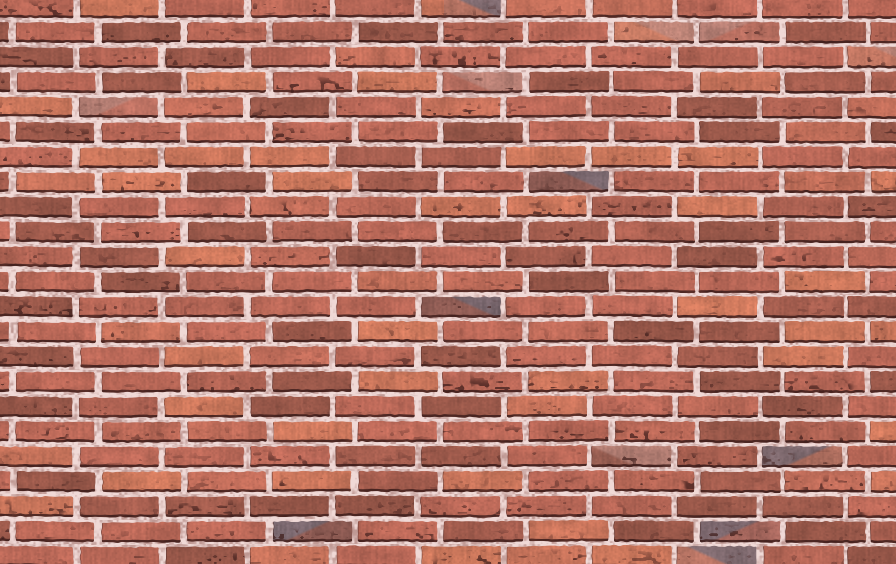
This texture is drawn by a WebGL 1 fragment shader. Its source:

```glsl
precision highp float;
// Weathered red brick wall in an offset bond, with pale mortar and shadowed lower edges.
uniform vec2 u_resolution;

#define BRICKS 10.48      // bricks across
#define COURSES 22.6      // courses up
#define BOND 0.26         // shift of every other course, in bricks
#define ORIGIN vec2(0.11, 0.2)
#define BED 0.085         // half joint between courses, in course heights
#define HEAD 0.12         // half joint between bricks, in course heights
#define SHADOW 0.10       // height of the shadow under each brick face
#define PITTING 0.75      // darkness of the pits
#define FLASHED 0.035     // share of bricks with a grey patch

const vec3 RED = vec3(0.73, 0.41, 0.345);
const vec3 ORANGE = vec3(0.80, 0.47, 0.36);
const vec3 BROWN = vec3(0.59, 0.34, 0.285);
const vec3 SLATE = vec3(0.45, 0.41, 0.45);
const vec3 DUST = vec3(0.72, 0.52, 0.48);
const vec3 DARK = vec3(0.25, 0.12, 0.11);
const vec3 MORTAR = vec3(0.94, 0.85, 0.84);
const vec3 MORTAR_WORN = vec3(0.75, 0.60, 0.58);

float hash(vec2 p) {
  vec3 q = fract(p.xyx * vec3(0.1031, 0.1030, 0.0973));
  q += dot(q, q.yzx + 33.33);
  return fract((q.x + q.y) * q.z);
}

float noise(vec2 p) {
  vec2 i = floor(p), f = fract(p);
  f = f * f * (3.0 - 2.0 * f);
  return mix(mix(hash(i), hash(i + vec2(1.0, 0.0)), f.x),
             mix(hash(i + vec2(0.0, 1.0)), hash(i + 1.0), f.x), f.y);
}

float roundedBox(vec2 p, vec2 halfSize, float radius) {
  vec2 d = abs(p) - halfSize + radius;
  return length(max(d, 0.0)) + min(max(d.x, d.y), 0.0) - radius;
}

// Fired clay: a tone per brick, some with a diagonal flashed patch
vec3 clayColour(vec2 id, vec2 p, vec2 uv) {
  float tone = hash(id + 7.0);
  vec3 clay = mix(BROWN, RED, smoothstep(0.12, 0.48, tone));
  clay = mix(clay, ORANGE, smoothstep(0.66, 0.95, tone));

  float corner = smoothstep(0.76, 0.95, uv.y) * smoothstep(0.25, 0.7, uv.x);
  float flashed = step(hash(id + 31.0), FLASHED + 0.22 * corner);
  float slope = mix(-0.45, 0.45, step(0.5, hash(id + 43.0)));
  float start = (hash(id + 53.0) - 0.6) * 1.6;
  float wedge = smoothstep(-0.08, 0.08, p.y - slope * (p.x - start));
  vec3 patchColour = mix(SLATE, DUST, step(0.55, hash(id + 61.0)));
  return mix(clay, patchColour, flashed * mix(0.25, 0.85, wedge));
}

void main() {
  vec2 uv = gl_FragCoord.xy / u_resolution;
  float aa = 0.6 * COURSES / u_resolution.y;

  // Wall grid, with slightly uneven courses
  vec2 wall = uv * vec2(BRICKS, COURSES) + ORIGIN;
  wall.y += 0.07 * (noise(vec2(wall.x * 0.7, 3.0)) - 0.5);
  float course = floor(wall.y);
  wall.x -= BOND * mod(course, 2.0);
  vec2 id = vec2(floor(wall.x), course) + 20.0;

  // Position inside the brick, in course heights
  float brickLength = COURSES / BRICKS * u_resolution.x / u_resolution.y;
  vec2 p = (fract(wall) - 0.5) * vec2(brickLength, 1.0);
  vec2 grainPos = p + id * vec2(brickLength, 1.0);
  p.x += 0.07 * (hash(id + 3.0) - 0.5);
  p.y += 0.03 * (hash(id + 5.0) - 0.5);

  // Brick outline; joints narrow towards the right
  vec2 joint = vec2(HEAD, BED) * mix(1.2, 0.85, uv.x);
  vec2 halfSize = vec2(0.5 * brickLength, 0.5) - joint;
  float rough = 0.05 * (noise(grainPos * 5.0) - 0.5);
  float edge = roundedBox(p, halfSize, 0.06) + rough;
  float brick = 1.0 - smoothstep(-aa, aa, edge);

  // Grain, blotches and upright drag marks
  float grain = noise(grainPos * 13.0) - 0.5;
  float blotch = noise(grainPos * vec2(1.2, 2.0)) - 0.5;
  float drag = noise(grainPos * vec2(11.0, 0.8) + 9.0) - 0.5;
  vec3 face = clayColour(id, p, uv);
  face *= 1.0 + 0.10 * grain + 0.16 * blotch + 0.10 * drag;

  // Clustered pits, heavier low on the face
  float wear = smoothstep(0.25, 0.9, hash(id + 17.0));
  float cluster = smoothstep(0.35, 0.65, noise(grainPos * vec2(1.5, 2.5) + 40.0));
  float pits = smoothstep(0.68, 0.82, noise(grainPos * vec2(5.0, 8.0) + 70.0));
  pits *= cluster * mix(0.35, 1.0, wear) * smoothstep(0.42, -0.15, p.y);
  face = mix(face, DARK, PITTING * pits);

  // Shadow along the lower edge and faintly at the left end
  float lower = p.y + halfSize.y - rough;
  float left = p.x + halfSize.x - rough;
  float shade = 1.0 - smoothstep(SHADOW - aa, SHADOW + aa, lower);
  shade *= 0.75 + 0.25 * noise(grainPos * vec2(3.0, 1.0) + 15.0);
  float endShade = 0.5 * (1.0 - smoothstep(0.03 - aa, 0.03 + aa, left));
  face = mix(face, DARK, max(shade, endShade));

  // Sandy mortar
  float sand = 0.6 * noise(grainPos * 9.0 + 25.0) + 0.4 * noise(grainPos * 2.0);
  vec3 mortar = mix(MORTAR, MORTAR_WORN, smoothstep(0.35, 0.9, sand));

  gl_FragColor = vec4(mix(mortar, face, brick), 1.0);
}
```
